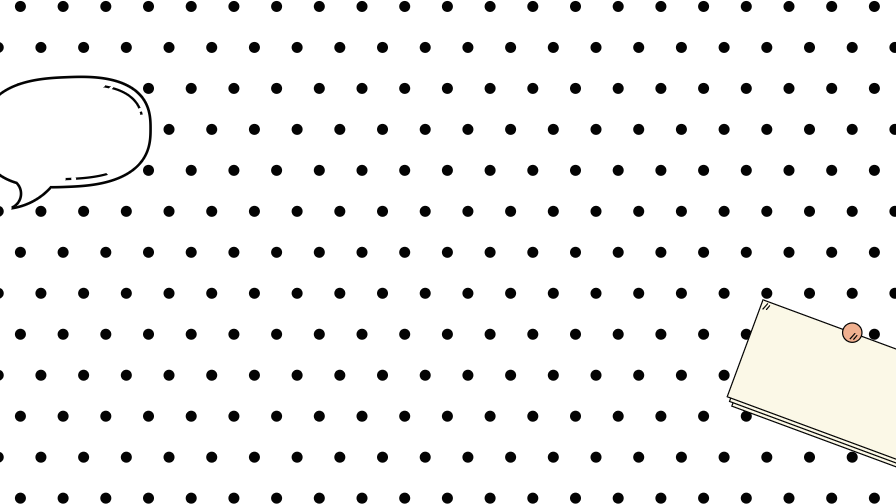
Give the GLSL for this pattern, as a Shadertoy shader.

```glsl
// Staggered black polka dots on white, with a speech bubble and a pinned stack of notes.
// All lengths are in canvas heights.

const vec3 PAPER = vec3(1.0);
const vec3 INK = vec3(0.01);
const vec3 CREAM = vec3(0.984, 0.973, 0.906);
const vec3 PIN_COLOR = vec3(0.94, 0.69, 0.56);

const vec2 DOT_PITCH = vec2(0.08472, 0.0813);
const vec2 DOT_ORIGIN = vec2(0.0405, 0.0116);
const float ROW_SHIFT = 0.0407;
const float DOT_RADIUS = 0.0109;

const vec2 BUBBLE_CENTER = vec2(0.132, 0.738);
const vec2 BUBBLE_SIZE = vec2(0.1667, 0.1088);
const float BUBBLE_POWER = 2.6;
const float BUBBLE_LEAN = 0.04;
const float BUBBLE_LINE = 0.0026;
const float SHINE_INSET = 0.0155;

const vec2 NOTE_CORNER = vec2(1.5139, 0.4051);
const vec2 NOTE_SIZE = vec2(0.45, 0.205);
const float NOTE_TILT = 0.354;
const vec2 SHEET_STEP = vec2(0.0046, -0.0093);
const int SHEETS = 3;
const float THIN_LINE = 0.0012;

const vec2 PIN_CENTER = vec2(1.691, 0.340);
const float PIN_RADIUS = 0.0192;

float cover(float d) {
    return clamp(0.5 - d * iResolution.y, 0.0, 1.0);
}

// Fill a shape, then ink its outline
vec3 drawShape(vec3 col, float d, vec3 fill, float halfLine) {
    col = mix(col, fill, cover(d));
    return mix(col, INK, cover(abs(d) - halfLine));
}

float segment(vec2 p, vec2 a, vec2 b) {
    vec2 pa = p - a, ba = b - a;
    return length(pa - ba * clamp(dot(pa, ba) / dot(ba, ba), 0.0, 1.0));
}

float dots(vec2 p) {
    float row = round((p.y - DOT_ORIGIN.y) / DOT_PITCH.y);
    vec2 q = p - DOT_ORIGIN;
    q.x -= mod(row, 2.0) * ROW_SHIFT;
    q -= DOT_PITCH * round(q / DOT_PITCH);
    return length(q) - DOT_RADIUS;
}

// Superellipse distance, from the implicit value over its gradient
float bubbleBody(vec2 q) {
    vec2 e = max(abs(q) / BUBBLE_SIZE, 0.001);
    float s = pow(e.x, BUBBLE_POWER) + pow(e.y, BUBBLE_POWER);
    vec2 slope = pow(s, 1.0 / BUBBLE_POWER - 1.0) * pow(e, vec2(BUBBLE_POWER - 1.0)) / BUBBLE_SIZE;
    return (pow(s, 1.0 / BUBBLE_POWER) - 1.0) / length(slope);
}

// Tail: a disk with a bite taken from its left side
float bubbleTail(vec2 p) {
    float disk = length(p - vec2(0.0046, 0.715)) - 0.1296;
    float bite = length(p - vec2(0.0116, 0.6157)) - 0.0301;
    float clip = max(0.0255 - p.x, p.y - 0.722);
    return max(max(disk, -bite), clip);
}

// Part of an inset contour between two angles
float shine(vec2 q, float body, float from, float to) {
    float ends = abs(atan(q.y, q.x) - 0.5 * (from + to)) - 0.5 * (to - from);
    return max(abs(body + SHINE_INSET) - 0.0023, ends * length(q));
}

vec3 drawBubble(vec3 col, vec2 p) {
    vec2 q = p - BUBBLE_CENTER;
    q.y -= BUBBLE_LEAN * q.x;
    float body = bubbleBody(q);
    col = drawShape(col, min(body, bubbleTail(p)), PAPER, BUBBLE_LINE);
    float top = min(shine(q, body, 0.28, 0.74), shine(q, body, 0.78, 0.86));
    top = min(top, shine(q, body, 0.19, 0.23));
    float bottom = min(shine(q, body, -1.37, -0.82), shine(q, body, -1.59, -1.47));
    return mix(col, INK, cover(min(top, bottom)));
}

float sheet(vec2 p) {
    vec2 along = vec2(cos(NOTE_TILT), -sin(NOTE_TILT));
    vec2 down = vec2(along.y, -along.x);
    vec2 q = abs(vec2(dot(p, along), dot(p, down)) - 0.5 * NOTE_SIZE) - 0.5 * NOTE_SIZE;
    return length(max(q, 0.0)) + min(max(q.x, q.y), 0.0);
}

// Two short diagonal strokes
float glint(vec2 p) {
    float first = segment(p, vec2(0.0), vec2(0.009, 0.010));
    float second = segment(p, vec2(0.007, -0.001), vec2(0.013, 0.006));
    return min(first, second) - THIN_LINE;
}

void mainImage(out vec4 fragColor, in vec2 fragCoord) {
    vec2 p = fragCoord / iResolution.y;
    vec3 col = mix(PAPER, INK, cover(dots(p)));
    col = drawBubble(col, p);

    // Sheets from back to front, then the pin
    for (int i = SHEETS - 1; i >= 0; i--) {
        col = drawShape(col, sheet(p - NOTE_CORNER - float(i) * SHEET_STEP), CREAM, THIN_LINE);
    }
    col = mix(col, INK, cover(glint(p - NOTE_CORNER - vec2(0.0, -0.018))));
    col = drawShape(col, length(p - PIN_CENTER) - PIN_RADIUS, PIN_COLOR, THIN_LINE);
    col = mix(col, INK, cover(glint(p - PIN_CENTER - vec2(-0.004, -0.012))));

    fragColor = vec4(col, 1.0);
}
```
